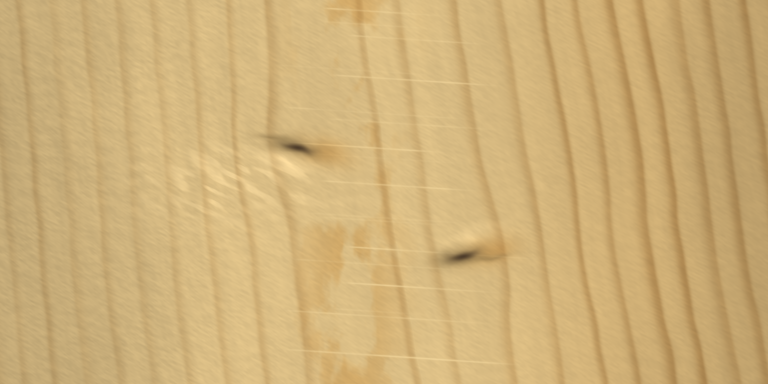
This texture is drawn by a WebGL 2 fragment shader. Its source:

```glsl
#version 300 es
precision highp float;
// Planed softwood board: leaning growth rings that widen around a central axis,
// two small dark knots that bend the grain, and pale, thin saw marks across it.
// Rings come from a warped distance field; fibre and stains from value noise.

uniform vec2 u_resolution;
out vec4 fragColor;

const vec3 PALE_WOOD = vec3(0.855, 0.742, 0.520);
const vec3 WARM_WOOD = vec3(0.815, 0.688, 0.462);
const vec3 RING_TINT = vec3(0.845, 0.780, 0.690);
const vec3 STAIN_TINT = vec3(0.955, 0.890, 0.780);
const vec3 KNOT_RIM = vec3(0.520, 0.430, 0.270);
const vec3 KNOT_CORE = vec3(0.270, 0.205, 0.145);
const vec3 SAW_LIGHT = vec3(0.960, 0.850, 0.620);
const vec2 KNOTS[2] = vec2[2](vec2(0.776, 0.615), vec2(1.206, 0.333));
const float AXIS = 0.95;         // centre of the widest rings
const float RING_RATE = 12.5;    // rings per unit far from the axis
const float AXIS_WIDENING = 3.3;
const float AXIS_REACH = 0.27;
const float SAW_SPACING = 0.091;
const float SAW_SLOPE = 0.065;
const float FIBRE_CONTRAST = 0.075;

float hash(vec2 p) {
  return fract(sin(dot(p, vec2(127.1, 311.7))) * 43758.5453);
}

float noise(vec2 p) {
  vec2 i = floor(p), f = fract(p);
  f = f * f * (3.0 - 2.0 * f);
  return mix(mix(hash(i), hash(i + vec2(1, 0)), f.x),
             mix(hash(i + vec2(0, 1)), hash(i + vec2(1, 1)), f.x), f.y);
}

float fbm(vec2 p) {
  float sum = 0.0, amp = 0.5;
  for (int i = 0; i < 4; i++) {
    sum += amp * noise(p);
    p = p * 2.03 + 17.3;
    amp *= 0.5;
  }
  return sum / 0.9375;
}

float blob(vec2 q, vec2 radius) {
  q /= radius;
  return exp(-dot(q, q));
}

// Horizontal grain coordinate, bent by the lean and by each knot.
float grainCoord(vec2 p) {
  float drop = 1.0 - p.y;
  float x = p.x - drop * mix(0.09, 0.155, smoothstep(0.7, 1.2, p.x));
  x += 0.024 * (noise(p * vec2(2.5, 3.0) + 4.0) - 0.5);
  x += 0.007 * (noise(p * vec2(9.0, 12.0)) - 0.5);
  for (int k = 0; k < 2; k++) {
    vec2 q = p - KNOTS[k];
    x -= 0.35 * q.x * blob(q, vec2(0.13, 0.16));
  }
  return x;
}

// Darkness of the late wood: soft on the inner side, crisp on the outer one.
float growthRings(float grain) {
  float d = grain - AXIS, r = abs(d), fall = exp(-r / AXIS_REACH);
  float phase = RING_RATE * r - AXIS_WIDENING * (1.0 - fall) - 0.1;
  float slope = RING_RATE - AXIS_WIDENING / AXIS_REACH * fall;
  float id = round(phase);
  vec2 seed = vec2(id, sign(d) * 3.0);
  float off = (phase - id + 0.2 * (hash(seed) - 0.5)) / slope;
  float width = off < 0.0 ? mix(0.013, 0.021, hash(seed + 5.0)) : 0.0075;
  float side = mix(0.48, 0.92, smoothstep(-0.1, 0.4, d));
  return exp(-off * off / (width * width)) * side * mix(0.55, 1.15, hash(seed + 9.0));
}

// Broken bright scratches; rows differ in place, reach and strength.
float sawMarks(vec2 p, float spacing, float seed) {
  float v = (p.y + SAW_SLOPE * p.x) / spacing + seed;
  float row = floor(v);
  vec2 id = vec2(row, seed);
  float off = (fract(v) - mix(0.35, 0.65, hash(id))) * spacing;
  float width = max(0.0026, 0.6 / u_resolution.y);
  float start = mix(0.67, 0.90, hash(id + 3.0));
  float stop = mix(1.12, 1.43, hash(id + 7.0));
  float reach = smoothstep(start, start + 0.04, p.x) * (1.0 - smoothstep(stop - 0.15, stop, p.x));
  float wear = mix(0.25, 1.0, noise(vec2(p.x * 14.0, row * 5.3 + seed)));
  return exp(-off * off / (width * width)) * reach * wear * mix(0.45, 1.0, hash(id + 11.0));
}

void main() {
  vec2 p = gl_FragCoord.xy / u_resolution.y;
  float grain = grainCoord(p);

  // Base wood, darker towards the sides, with long streaks along the grain.
  vec3 color = mix(PALE_WOOD, WARM_WOOD, smoothstep(1.1, 1.7, p.x));
  color *= 1.0 - 0.09 * smoothstep(0.65, 0.0, p.x) - 0.07 * smoothstep(1.55, 2.0, p.x);
  color *= 1.0 + 0.06 * (fbm(vec2(grain * 28.0, p.y * 1.5)) - 0.5);
  color *= 1.0 + 0.07 * (fbm(p * 3.0 + 8.0) - 0.5);

  // Growth rings and warm resin stains near the axis.
  float ringWear = mix(0.75, 1.1, noise(vec2(grain * 30.0, p.y * 7.0)));
  color *= mix(vec3(1), RING_TINT, growthRings(grain) * ringWear);
  float stain = smoothstep(0.5, 0.72, fbm(p * vec2(15.0, 8.0) + 2.0));
  color *= mix(vec3(1), STAIN_TINT, stain * exp(-pow((p.x - 0.91) / 0.12, 2.0)));

  // Fine slanted fibre and pale ray flecks, strongest on the left.
  vec2 fibre = vec2(p.x + 0.4 * p.y, p.y + 0.45 * p.x);
  float fine = 0.55 * noise(fibre * vec2(55.0, 150.0)) + 0.45 * noise(fibre * vec2(130.0, 210.0) + 31.0);
  color *= 1.0 + FIBRE_CONTRAST * (fine - 0.5) * mix(1.25, 0.85, smoothstep(0.4, 1.0, p.x));
  float fleck = smoothstep(0.45, 0.8, noise(fibre * vec2(28.0, 65.0) + 13.0));
  color += vec3(0.09, 0.085, 0.075) * fleck * blob(p - vec2(0.60, 0.52), vec2(0.22, 0.09));

  // Saw marks in a main set and a fainter, wider one.
  float saw = sawMarks(p, SAW_SPACING, 2.0) + 0.45 * sawMarks(p, SAW_SPACING * 1.37, 6.4);
  color = mix(color, SAW_LIGHT, min(0.75 * saw, 0.85));

  // Knots: pale torn fibre, amber surround, drawn-out rim and dark core.
  for (int k = 0; k < 2; k++) {
    vec2 q = p - KNOTS[k];
    float turn = k == 0 ? 1.0 : -1.0;
    q.y += 0.17 * turn * q.x + 0.012 * (noise(p * 32.0) - 0.5);
    float torn = noise(fibre * vec2(35.0, 60.0) + 3.0);
    color += vec3(0.13, 0.12, 0.10) * torn * blob(q + vec2(0.035, 0.048) * turn, vec2(0.07, 0.026));
    color *= mix(vec3(1), vec3(0.94, 0.84, 0.68), 0.8 * blob(q - vec2(0.07, 0.0), vec2(0.065, 0.035)));
    float rim = blob(q + vec2(0.012, 0.0), vec2(0.063, 0.022));
    rim += 0.55 * blob(q + vec2(0.07, -0.018) * turn, vec2(0.05, 0.009));
    color = mix(color, KNOT_RIM, min(0.78 * rim, 0.85) * mix(0.75, 1.05, noise(q * vec2(40.0, 140.0))));
    color = mix(color, KNOT_CORE, 0.9 * blob(q, vec2(0.032, 0.010)));
  }
  fragColor = vec4(clamp(color, 0.0, 1.0), 1.0);
}
```
